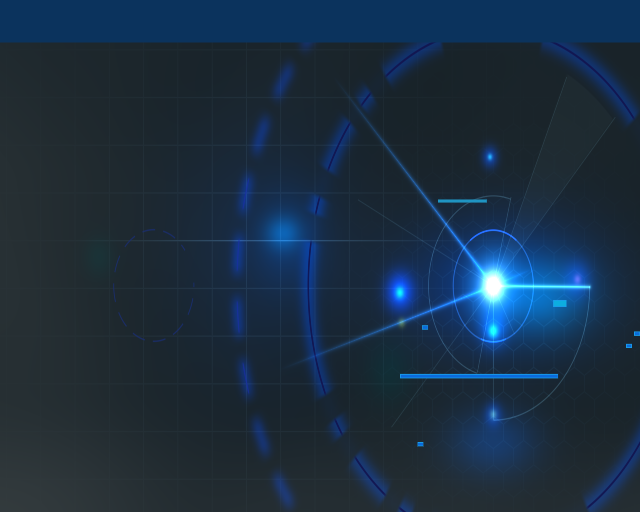
Reproduce this background procedurally as a Shadertoy shader.

```glsl
vec2 p;
vec3 col;

// Adds a soft light, elliptical or round.
void glow(float x, float y, float w, float h, vec3 tint) {
    vec2 q = (p - vec2(x, y)) / vec2(w, h);
    col += tint * exp(-dot(q, q));
}

void glow(float x, float y, float radius, vec3 tint) {
    glow(x, y, radius, radius, tint);
}

float falloff(vec2 centre, float radius) {
    vec2 q = (p - centre) / radius;
    return exp(-dot(q, q));
}

// Thin smooth line from a distance.
float stroke(float d, float halfWidth) {
    float aa = 1. / iResolution.y;
    return 1. - smoothstep(halfWidth - aa * .5, halfWidth + aa, abs(d));
}

// Angular interval in degrees.
float span(float angle, float centre, float halfSpan) {
    return 1. - smoothstep(halfSpan - .7, halfSpan + .7, abs(angle - centre));
}

float along(vec2 end) {
    return clamp(dot(p, end) / dot(end, end), 0., 1.);
}

float segmentDist(vec2 end) {
    return length(p - end * along(end));
}

// Streak from the origin, fading towards its end.
float ray(vec2 end) {
    return exp(-segmentDist(end) / .0032) * (1. - along(end));
}

float hexEdge(vec2 q) {
    vec2 s = vec2(1, 1.732);
    vec2 a = mod(q, s) - s * .5, b = mod(q + s * .5, s) - s * .5;
    vec2 g = abs(dot(a, a) < dot(b, b) ? a : b);
    return .5 - max(g.x, dot(g, s * .5));
}

void mainImage(out vec4 fragColor, in vec2 fragCoord) {
    // Flare at the origin, angles measured from the left, upwards
    vec2 uv = fragCoord / iResolution.xy;
    p = (uv - vec2(.7708, .4414)) * vec2(1.74, 1);
    float r = length(p), aa = 1. / iResolution.y;
    float angle = degrees(atan(p.y, -p.x));

    // Murky base
    float murk = sin(p.x * 7. + sin(p.y * 9.)) * sin(p.y * 6. + sin(p.x * 5.));
    col = vec3(.1, .14, .163) + .005 * murk;
    col += vec3(.055, .05, .042) * smoothstep(.75, 1.4, -p.x) * (1. - .6 * smoothstep(.2, .5, p.y));
    col += vec3(.045, .04, .035) * smoothstep(.2, .47, -p.y);
    glow(-.62, .07, .25, .23, vec3(-.01, .025, .1));
    glow(-1.072, .057, .04, vec3(-.02, .035, .03));
    glow(-.283, -.169, .06, vec3(-.03, .035, .03));

    // Square grid and hexagonal mesh
    vec2 cell = (fract((p - vec2(-.578, .0885)) / .0932 + .5) - .5) * .0932;
    float grid = max(stroke(cell.x, .0006), stroke(cell.y, .0006));
    col += vec3(.045, .065, .075) * grid * falloff(vec2(-.62, .06), .46);
    col += vec3(.08, .13, .16) * stroke(p.y - .0885, .0006) * falloff(vec2(-.6, .09), .3);
    float mesh = stroke(hexEdge(p / .055) * .055, .0006);
    col += vec3(.02, .05, .07) * mesh * falloff(vec2(.03, -.08), .27);

    // Wide blue light
    glow(.03, 0., .25, .125, vec3(-.05, .08, .36));
    glow(.13, -.02, .12, .07, vec3(-.02, .24, .32));
    glow(0., -.305, .12, .065, vec3(-.02, .08, .25));
    glow(-.571, .103, .045, .032, vec3(-.02, .18, .3));
    glow(-.56, .09, .09, vec3(-.02, .05, .16));

    // Outer ring of even dashes
    float dash = abs(fract(angle / 10.) - .5), outer = r - .697;
    col += vec3(-.02, .05, .26) * exp(-outer * outer / .0003) * (1. - smoothstep(.12, .48, dash));
    float outerLine = stroke(outer, .0012) * (1. - smoothstep(.22, .28, dash));
    col = mix(col, vec3(.1, .18, .65), .65 * outerLine * span(angle, 0., 20.));

    // Inner ring, dashes mirrored about a tilted axis
    float tilt = abs(angle + 7.5), inner = r - .503;
    float dashes = span(tilt, 0., 17.4) + span(tilt, 40.5, 6.3) + span(tilt, 71.5, 9.5)
        + span(tilt, 130., 17.) + span(tilt, 25.7, 2.) + span(tilt, 54., 2.);
    col += vec3(-.03, .06, .27) * exp(-inner * inner / .0005) * (.12 + .88 * dashes);
    col = mix(col, vec3(.07, .07, .3), .85 * dashes * stroke(inner, .0017));

    // Fine dial with fan and spokes
    col += vec3(.018, .025, .025) * span(angle, 125.5, 9.5) * (1. - smoothstep(-aa, aa, r - .46));
    float fine = stroke(r - .176, .0006) * span(angle, 15., 90.5)
        + stroke(r - .262, .0007) * span(angle, -135., 45.);
    vec2 spokes[8] = vec2[8](vec2(.048, .173), vec2(-.043, -.168), vec2(0, -.26), vec2(.199, .407),
        vec2(.331, .329), vec2(-.367, .168), vec2(-.276, -.275), vec2(.057, -.093));
    for (int i = 0; i < 8; i++)
        fine += stroke(segmentDist(spokes[i]), .0005) * (i > 2 ? .5 : .8);
    col += vec3(.1, .16, .18) * min(fine, 1.);
    float caps = span(angle, 90., 35.) + span(angle, -90., 18.);
    col += (vec3(.06, .16, .32) + vec3(.02, .12, .55) * caps) * stroke(r - .109, .001);

    // Broken circle on the left
    vec2 q = p - vec2(-.923, .001);
    float turn = degrees(atan(q.y, q.x));
    float broken = smoothstep(-.5, -.2, sin(turn * .21)) * (1. - span(turn, 21., 18.));
    col = mix(col, vec3(.1, .18, .46), .75 * broken * stroke(length(q) - .109, .0009));

    // Light points, halo then core
    glow(-.254, -.011, .035, vec3(-.03, .18, .85));
    glow(-.254, -.013, .011, vec3(0, .65, .35));
    glow(0., -.085, .035, vec3(-.02, .18, .55));
    glow(0., -.088, .012, vec3(.05, .7, .45));
    glow(-.009, .252, .02, vec3(-.03, .12, .5));
    glow(-.009, .252, .006, vec3(.08, .45, .35));
    glow(0., -.251, .022, vec3(-.02, .1, .4));
    glow(0., -.251, .009, vec3(.2, .28, .05));
    glow(-.249, -.072, .009, vec3(.22, .24, -.02));
    glow(.229, .013, .035, vec3(0, .08, .35));
    glow(.229, .013, .009, vec3(.3, .1, .15));

    // Flare and its rays
    glow(0., 0., .06, vec3(.08, .42, .65));
    glow(0., 0., .026, vec3(1.3, 1.2, 1));
    col += vec3(.1, .5, 1) * (ray(vec2(-.435, .409)) + ray(vec2(-.582, -.164)) + .5 * ray(vec2(.109, .034)));
    col += vec3(.4, .85, .8) * exp(-segmentDist(vec2(.262, -.002)) / .0024);

    // Bright bars and small blocks: centre, half size
    vec2 small = vec2(.008, .0042);
    vec4 blocks[7] = vec4[7](vec4(-.084, .166, .066, .003), vec4(-.0385, -.176, .215, .0045),
        vec4(.181, -.034, .018, .0068), vec4(-.185, -.081, small), vec4(-.198, -.309, small),
        vec4(.369, -.117, small), vec4(.391, -.093, small));
    for (int i = 0; i < 7; i++) {
        vec2 e = abs(p - blocks[i].xy) - blocks[i].zw;
        float d = max(e.x, e.y);
        vec3 fill = i == 0 ? vec3(.12, .58, .76) : i == 2 ? vec3(.05, .68, .88) : vec3(.04, .42, .86);
        vec3 edge = i == 0 ? fill : vec3(.1, .62, .92);
        vec3 paint = mix(fill, edge, smoothstep(-.0025, -.0008, d));
        col = mix(col, paint, 1. - smoothstep(-aa * .5, aa * .5, d));
    }

    // Header band
    col = mix(col, vec3(.045, .2, .365), smoothstep(-aa, aa, uv.y - .917));
    fragColor = vec4(col, 1);
}
```
